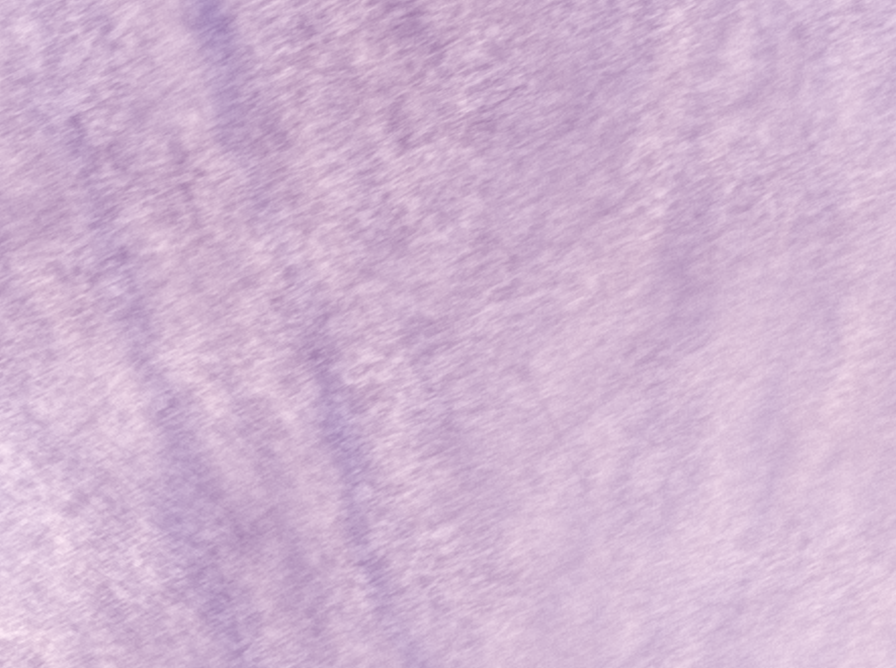
This texture is drawn by a Shadertoy shader. Its source:

```glsl
const vec3 MEAN_LILAC = vec3(0.824, 0.720, 0.828);
const vec3 TONE_AXIS = vec3(0.82, 1.0, 0.72);
const vec3 VIOLET_SHIFT = vec3(-0.55, -0.15, 0.45);

float hash(vec2 p) {
    vec3 q = fract(p.xyx * 0.1031);
    q += dot(q, q.yzx + 33.33);
    return fract((q.x + q.y) * q.z);
}

// Smooth value noise in -1..1
float noise(vec2 p) {
    vec2 cell = floor(p);
    vec2 f = p - cell;
    f = f * f * (3.0 - 2.0 * f);
    float low = mix(hash(cell), hash(cell + vec2(1, 0)), f.x);
    float high = mix(hash(cell + vec2(0, 1)), hash(cell + vec2(1, 1)), f.x);
    return 2.0 * mix(low, high, f.y) - 1.0;
}

// Coordinates along and across a direction given in degrees
vec2 align(vec2 p, float degrees) {
    float a = radians(degrees);
    vec2 along = vec2(cos(a), sin(a));
    return vec2(dot(p, along), dot(p, vec2(-along.y, along.x)));
}

// Noise stretched along a direction, summed over octaves
float strands(vec2 p, float degrees, vec2 frequency, float seed) {
    vec2 q = align(p, degrees) * frequency + seed;
    float sum = 0.0;
    float weight = 0.75;
    for (int i = 0; i < 3; i++) {
        sum += weight * noise(q);
        q = q * 1.83 + 17.3;
        weight *= 0.6;
    }
    return sum;
}

// Thin lines where stretched noise crosses zero
float creases(vec2 p, float degrees, vec2 frequency, float seed) {
    float n = noise(align(p, degrees) * frequency + seed);
    return 1.0 - smoothstep(0.0, 0.3, abs(n));
}

float glow(vec2 p, vec2 center, float radius) {
    vec2 d = (p - center) / radius;
    return exp(-dot(d, d));
}

// Soft dark valley winding down the cloth in broken patches
float valley(vec2 p, float x, float slope, float width) {
    float bend = 0.03 * noise(vec2(p.y * 6.0, x * 31.0));
    float d = (p.x - x - slope * (1.0 - p.y) - bend) / width;
    float patches = 0.75 + 0.4 * noise(vec2(p.y * 6.0, x * 57.0));
    return exp(-d * d) * patches;
}

void mainImage(out vec4 fragColor, in vec2 fragCoord) {
    vec2 p = fragCoord / iResolution.y;
    float aspect = iResolution.x / iResolution.y;
    float side = smoothstep(0.4, 0.75, p.x / aspect);
    vec2 warp = vec2(noise(p * 9.0 + 3.0), noise(p * 9.0 + 41.0));
    vec2 w = p + 0.011 * warp;

    // Broad light: pale lower corners, dim upper middle
    float light = 0.085 * glow(p, vec2(0.0, 0.22), 0.22)
                + 0.075 * glow(p, vec2(aspect * 0.93, 0.1), 0.40)
                + 0.045 * glow(p, vec2(aspect, 1.0), 0.25)
                - 0.050 * glow(p, vec2(aspect * 0.47, 0.85), 0.55)
                - 0.040 * glow(p, vec2(aspect * 0.25, 0.2), 0.25);

    // Steep folds lean left on one side and right on the other
    float leftFold = strands(w, 114.0, vec2(3.0, 13.0), 5.0);
    float rightFold = strands(w, 77.0, vec2(2.6, 14.0), 23.0);
    float folds = mix(leftFold, 0.85 * rightFold, side);
    float valleys = valley(w, 0.30, 0.32, 0.028) + 0.6 * valley(w, 0.04, 0.31, 0.035);

    // Clumped pile, steep on both sides, with diagonal creases
    float calm = 1.0 - 0.45 * smoothstep(0.5, 1.2, p.x / aspect + 0.6 * (1.0 - p.y) - 0.1);
    float leftTuft = strands(w, 118.0, vec2(14.0, 30.0), 61.0);
    float rightTuft = strands(w, 70.0, vec2(13.0, 32.0), 67.0);
    float tufts = mix(leftTuft, rightTuft, side);
    float lines = creases(w, 45.0, vec2(3.5, 15.0), 83.0)
                + 0.8 * creases(w, 112.0, vec2(4.0, 16.0), 97.0);

    // Fine brushed fibres, combed downward near the lower left
    vec2 brushed = p + 0.004 * warp;
    float combed = 0.75 * glow(p, vec2(0.2, 0.2), 0.35);
    float rising = strands(brushed, 27.0, vec2(38.0, 130.0), 131.0);
    float falling = strands(brushed, -30.0, vec2(38.0, 130.0), 151.0);
    float fibres = mix(rising, falling, combed);
    float hairs = noise(align(brushed, 27.0) * vec2(85.0, 250.0) + 211.0);
    float grain = noise(p * 330.0 + 307.0);
    float strength = calm * (0.95 + 0.4 * noise(p * 7.0 + 71.0));

    float tone = light + 0.046 * folds - 0.068 * valleys
               + calm * (0.046 * tufts - 0.032 * (lines - 0.5))
               + strength * (0.066 * fibres + 0.054 * hairs) + 0.020 * grain;

    // Shadows turn violet, raised pile turns pink
    float violet = 0.035 * valleys - 0.012 * folds - 0.010 * tufts
                 + 0.010 * noise(p * 3.0 + 19.0);
    vec3 color = MEAN_LILAC + tone * TONE_AXIS + violet * VIOLET_SHIFT;
    fragColor = vec4(clamp(color, 0.0, 1.0), 1.0);
}
```
